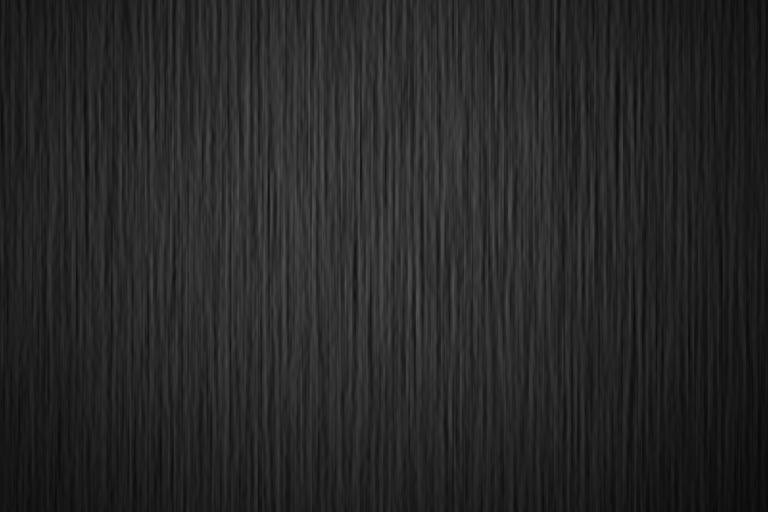
Write a WebGL 1 fragment shader that draws this texture.

```glsl
precision highp float;

// Dark brushed metal: hair-thin vertical grain under a soft, off-centre light.
// Layers of stretched value noise, sharpened sideways against their neighbours
// and cut by sparse dark scratches, modulate a glow that fades to the corners.

uniform vec2 u_resolution;

const vec2 LIGHT_CENTRE = vec2(0.46, 0.62);
const vec2 LIGHT_FALLOFF = vec2(2.7, 1.5);
const vec3 METAL_COLOUR = vec3(0.216, 0.216, 0.217);
const float GRAIN_CONTRAST = 1.15;
const float NEIGHBOUR_GAP = 0.0055;
const float NEIGHBOUR_WEIGHT = 0.25;
const float SCRATCH_DEPTH = 0.22;

float hash(vec2 p) {
  return fract(sin(dot(p, vec2(127.1, 311.7))) * 43758.5453);
}

// Brightness along one column of grain, smoothly varying with height.
float columnNoise(float column, float height, float seed) {
  float y = height + 17.0 * hash(vec2(column, seed));
  float cell = floor(y);
  float blend = smoothstep(0.0, 1.0, y - cell);
  float below = hash(vec2(column, cell + seed));
  float above = hash(vec2(column, cell + 1.0 + seed));
  return mix(below, above, blend);
}

// Streaks centred on zero; cells = columns across and lengths up the canvas.
float streaks(vec2 uv, vec2 cells, float seed) {
  vec2 p = uv * cells;
  float column = floor(p.x);
  float blend = smoothstep(0.1, 0.9, p.x - column);
  float value = mix(columnNoise(column, p.y, seed),
                    columnNoise(column + 1.0, p.y, seed), blend);
  // Fade out columns that are too thin for the canvas to resolve.
  float visible = smoothstep(0.4, 1.0, u_resolution.x / cells.x);
  return (value - 0.5) * visible;
}

float brushedGrain(vec2 uv) {
  float lines = streaks(uv, vec2(400.0, 5.0), 11.0);
  float strands = streaks(uv, vec2(300.0, 9.0), 47.0);
  float hairs = streaks(uv, vec2(480.0, 45.0), 83.0);
  return 0.50 * lines + 0.32 * strands + 0.28 * hairs;
}

// Removes broad blotches by subtracting the grain on either side.
float sharpenedGrain(vec2 uv, float gap, float weight) {
  vec2 side = vec2(gap, 0.0);
  float around = brushedGrain(uv - side) + brushedGrain(uv + side);
  return brushedGrain(uv) - weight * around;
}

float scratches(vec2 uv) {
  return smoothstep(0.22, 0.46, streaks(uv, vec2(330.0, 3.0), 129.0));
}

float glow(vec2 uv, vec2 centre, vec2 falloff) {
  vec2 offset = uv - centre;
  return exp(-dot(offset * offset, falloff));
}

void main() {
  vec2 uv = gl_FragCoord.xy / u_resolution;
  float light = glow(uv, LIGHT_CENTRE, LIGHT_FALLOFF);
  float grain = sharpenedGrain(uv, NEIGHBOUR_GAP, NEIGHBOUR_WEIGHT);
  float shade = 1.0 + GRAIN_CONTRAST * grain - SCRATCH_DEPTH * scratches(uv);
  gl_FragColor = vec4(METAL_COLOUR * light * shade, 1.0);
}
```
